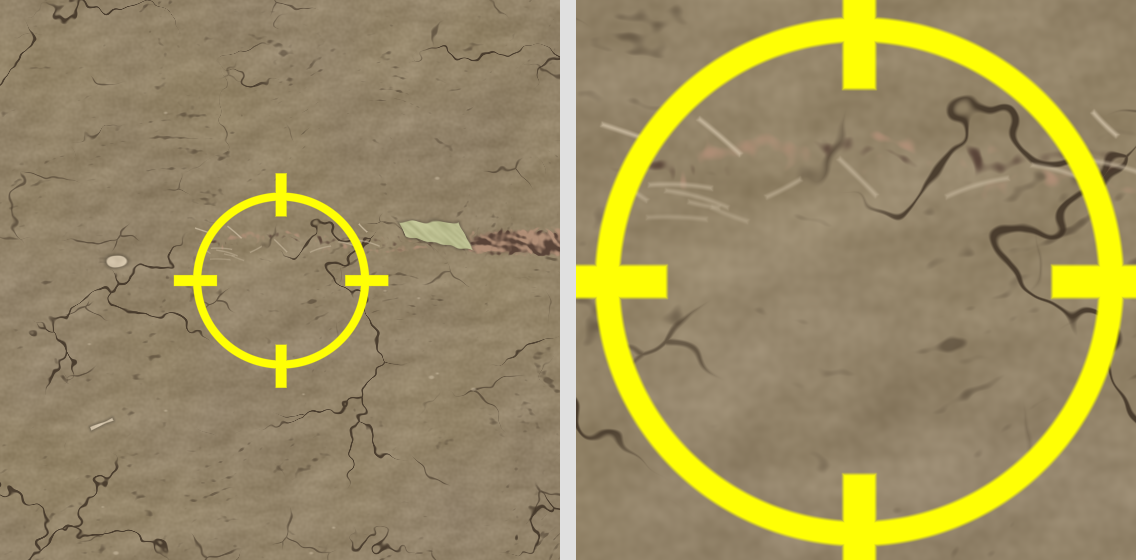
Left: the whole. Right: its middle third, enlarged.
A WebGL 1 fragment shader for this texture:

```glsl
precision highp float;
// Drying brown mud with broken cracks, crumbs and a band of leaf litter, under a
// yellow ring sight. Cracks are warped Voronoi borders gated by gradient noise;
// leaf, pebbles, twigs and sight are distance functions.
uniform vec2 u_resolution;

#define MUD vec3(0.575, 0.515, 0.412)
#define CRACK_COLOR vec3(0.24, 0.19, 0.14)
#define PALE vec3(0.82, 0.76, 0.66)
#define LEAF_COLOR vec3(0.73, 0.74, 0.56)
#define SIGHT_COLOR vec3(1.0, 1.0, 0.02)
#define CRACK_CELLS vec2(3.1, 4.1)
#define CRACK_WIDTH 0.0026
#define CRUMB_AMOUNT 0.75
#define RELIEF 0.10
#define RING_RADIUS 0.150
#define RING_HALF_WIDTH 0.0073
#define TICK_HALF_SIZE vec2(0.0385, 0.0098)

vec2 hash2(vec2 p) {
  vec3 q = fract(p.xyx * vec3(0.1031, 0.1030, 0.0973));
  q += dot(q, q.yzx + 33.33);
  return fract((q.xx + q.yz) * q.zy);
}

float gradientAt(vec2 cell, vec2 offset) {
  float angle = 6.2832 * hash2(cell + 57.0).x;
  return dot(vec2(cos(angle), sin(angle)), offset);
}

// Gradient noise, roughly -1 to 1.
float noise(vec2 p) {
  vec2 i = floor(p), f = p - i, e = vec2(1.0, 0.0);
  vec2 u = f * f * f * (f * (f * 6.0 - 15.0) + 10.0);
  float low = mix(gradientAt(i, f), gradientAt(i + e, f - e), u.x);
  float high = mix(gradientAt(i + e.yx, f - e.yx), gradientAt(i + 1.0, f - 1.0), u.x);
  return 1.4 * mix(low, high, u.y);
}

float fbm(vec2 p) {
  float sum = 0.0, gain = 0.5;
  for (int i = 0; i < 4; i++) {
    sum += gain * noise(p);
    p = mat2(1.6, 1.2, -1.2, 1.6) * p + 7.3;
    gain *= 0.5;
  }
  return sum;
}

// Distance to the nearest Voronoi border, in cells.
float borderDistance(vec2 p) {
  vec2 base = floor(p), nearest = vec2(9.0);
  for (int k = 0; k < 9; k++) {
    vec2 cell = base + vec2(mod(float(k), 3.0), floor(float(k) / 3.0)) - 1.0;
    vec2 r = cell + hash2(cell) - p;
    if (dot(r, r) < dot(nearest, nearest)) nearest = r;
  }
  float d = 9.0;
  for (int k = 0; k < 25; k++) {
    vec2 cell = base + vec2(mod(float(k), 5.0), floor(float(k) / 5.0)) - 2.0;
    vec2 r = cell + hash2(cell) - p, gap = r - nearest;
    if (dot(gap, gap) > 0.0001) d = min(d, dot(0.5 * (r + nearest), normalize(gap)));
  }
  return d;
}

float cracks(vec2 uv, vec2 cells, float width, float threshold, float soft) {
  vec2 warp = vec2(fbm(uv * 7.0 + 3.0), fbm(uv * 7.0 + 31.0)) * 0.38
            + vec2(noise(uv * 45.0), noise(uv * 45.0 + 9.0)) * 0.035;
  float d = borderDistance(uv * cells + warp + 11.0) / cells.y;
  float gate = smoothstep(threshold, threshold + 0.3, noise(uv * cells * 1.3 + 4.0));
  float w = width * gate * (0.75 + 0.6 * noise(uv * 38.0));
  return gate * (1.0 - smoothstep(w - soft, w + soft, d));
}

vec2 turn(vec2 p, float a) {
  return vec2(cos(a) * p.x + sin(a) * p.y, cos(a) * p.y - sin(a) * p.x);
}

float box(vec2 p, vec2 halfSize) {
  vec2 d = abs(p) - halfSize;
  return length(max(d, 0.0)) + min(max(d.x, d.y), 0.0);
}

float fill(float d, float soft) { return 1.0 - smoothstep(-soft, soft, d); }

void main() {
  vec2 uv = gl_FragCoord.xy / u_resolution;
  float pixel = 1.0 / min(u_resolution.x, u_resolution.y);
  float soft = max(0.0014, 0.7 * pixel);

  // Mud: broad tints, side-lit relief and grain.
  vec2 ground = uv * vec2(9.0, 16.0);
  vec3 color = MUD + vec3(0.012, 0.012, -0.012) * fbm(uv * 3.0) + 0.025 * fbm(uv * 5.0 + 20.0);
  color += RELIEF * (fbm(ground) - fbm(ground + vec2(0.12, -0.2)));
  color += 0.018 * noise(uv * 150.0) + 0.012 * noise(uv * vec2(60.0, 110.0));

  // Crumbs and cracks.
  float clump = fbm(uv * 5.0 + 50.0);
  vec2 slanted = turn(uv, 0.35 + 0.25 * noise(uv * 4.0));
  float crumb = noise(slanted * vec2(24.0, 62.0)) + 0.5 * noise(uv * vec2(80.0, 120.0));
  color = mix(color, CRACK_COLOR, 0.6 * CRUMB_AMOUNT * smoothstep(0.6, 1.15, crumb + 0.7 * clump));
  color = mix(color, CRACK_COLOR, 0.85 * cracks(uv, CRACK_CELLS, CRACK_WIDTH, -0.05, soft));
  color = mix(color, CRACK_COLOR, 0.55 * cracks(uv + 5.0, CRACK_CELLS * 2.0, 0.0018, 0.2, soft));

  // Band of reddish litter, densest at the right.
  float bandY = 0.565 + 0.02 * noise(vec2(uv.x * 3.0, 2.0));
  float band = exp(-pow((uv.y - bandY) / 0.03, 2.0)) * smoothstep(0.2, 0.4, uv.x);
  float dense = smoothstep(0.8, 0.9, uv.x);
  vec2 shredAt = turn(uv, -0.25) * vec2(32.0, 65.0) + 1.2 * noise(uv * 30.0);
  float shred = noise(shredAt) + 0.4 * noise(uv * 110.0);
  vec3 litter = mix(vec3(0.29, 0.20, 0.17), vec3(0.72, 0.57, 0.48), smoothstep(-0.5, 0.45, shred));
  float cover = smoothstep(0.85, 1.25, band * (0.75 + 0.75 * dense) + 0.55 * abs(shred));
  color = mix(color, litter, 0.8 * cover);

  // Scattered twigs in the band and small pale stones everywhere.
  for (int i = 0; i < 14; i++) {
    vec2 h = hash2(vec2(float(i), 8.0)), g = hash2(vec2(float(i), 23.0));
    vec2 p = turn(uv - vec2(0.36 + 0.36 * h.x, 0.53 + 0.07 * h.y), 1.6 * g.x - 0.8);
    p.y += 14.0 * (g.y - 0.5) * p.x * p.x;
    float twig = box(p, vec2(0.007 + 0.016 * g.y, 0.0012));
    color = mix(color, PALE, (0.25 + 0.6 * h.y) * fill(twig, soft));
    float stone = length((uv - g.yx) * vec2(1.0, 1.5)) - 0.002 - 0.003 * h.x;
    color = mix(color, PALE, 0.5 * fill(stone, 2.0 * soft));
  }

  // Pebble, stick and torn leaf, each with a soft shadow.
  float ragged = 0.005 * noise(uv * 40.0);
  float pebble = (length((uv - vec2(0.208, 0.533)) / vec2(0.018, 0.011)) - 1.0) * 0.011 + 0.3 * ragged;
  float stick = box(turn(uv - vec2(0.182, 0.243), 0.4), vec2(0.021, 0.0025)) + 0.3 * ragged;
  vec2 leafP = turn(uv - vec2(0.775, 0.584), -0.12);
  leafP.x += 0.7 * leafP.y;
  float leaf = box(leafP, vec2(0.058, 0.018 + 0.1 * leafP.x)) + ragged;
  float objects = min(min(pebble, stick), leaf);
  color *= 1.0 - 0.28 * fill(objects - 0.002, 0.005);
  color = mix(color, PALE + 0.05 * noise(uv * 70.0), fill(min(pebble, stick), soft));
  float vein = 0.06 * noise(vec2(leafP.x * 90.0 + leafP.y * 60.0, leafP.y * 35.0));
  color = mix(color, LEAF_COLOR + vein + 0.04 * fbm(uv * 30.0), fill(leaf, soft));

  // Ring sight with four ticks.
  vec2 center = uv - vec2(0.502, 0.499);
  vec2 axis = abs(center.x) > abs(center.y) ? abs(center) : abs(center.yx);
  float ring = abs(length(center) - RING_RADIUS) - RING_HALF_WIDTH;
  float tick = box(axis - vec2(0.153, 0.0), TICK_HALF_SIZE);
  color = mix(color, SIGHT_COLOR, fill(min(ring, tick), soft));

  gl_FragColor = vec4(clamp(color, 0.0, 1.0), 1.0);
}
```
